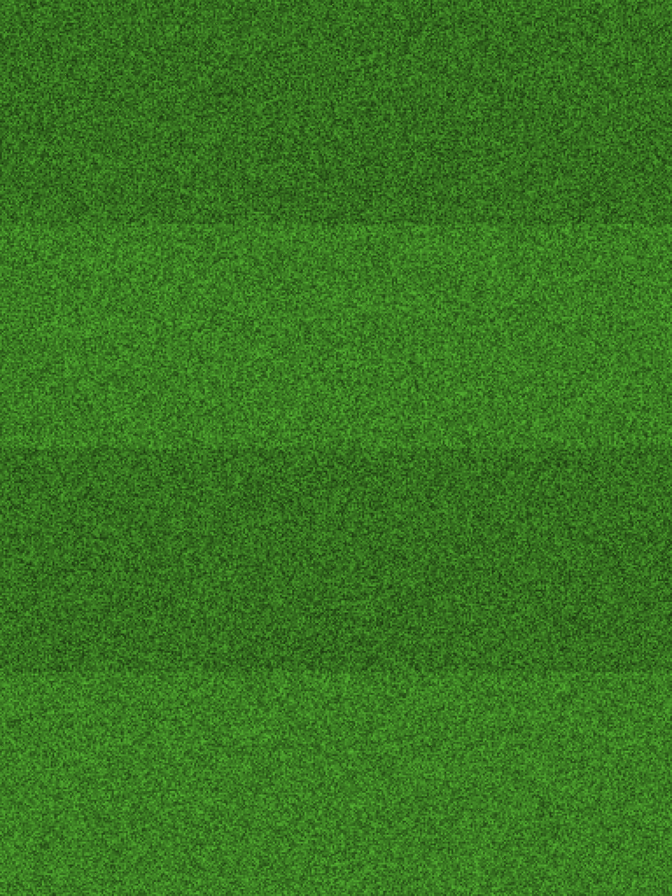
Reproduce this texture procedurally as a Shadertoy shader.

```glsl
#define STRIPE_PAIRS 2.0
#define STRIPE_CONTRAST 0.058
#define GRAIN_CELLS vec2(384.0, 512.0)
#define GRAIN_STRENGTH 0.54
#define MOTTLE_CELLS vec2(42.0, 56.0)
#define MOTTLE_STRENGTH 0.03
#define DRY_SHARE 0.012
#define GRASS_COLOR vec3(0.222, 0.462, 0.130)
#define DRY_COLOR vec3(0.35, 0.57, 0.18)

// Integer hash of a lattice point, 0 to 1
float hash(vec2 cell, uint seed) {
    uvec2 q = uvec2(ivec2(cell) + 4096);
    uint h = q.x * 1597334677u ^ q.y * 3812015801u ^ seed * 2654435769u;
    h = (h ^ (h >> 16)) * 2146121005u;
    h = (h ^ (h >> 15)) * 2221713035u;
    h ^= h >> 16;
    return float(h >> 8) / 16777216.0;
}

// Smoothly interpolated lattice noise
float valueNoise(vec2 p, uint seed) {
    vec2 cell = floor(p);
    vec2 f = fract(p);
    f = f * f * (3.0 - 2.0 * f);
    float low = mix(hash(cell, seed), hash(cell + vec2(1, 0), seed), f.x);
    float high = mix(hash(cell + vec2(0, 1), seed), hash(cell + vec2(1, 1), seed), f.x);
    return mix(low, high, f.y);
}

// Alternating mown bands: +1 light, -1 dark, light at the bottom
float mownStripe(float y) {
    float d = abs(fract(y * STRIPE_PAIRS + 0.25) - 0.5);
    float soft = STRIPE_PAIRS / iResolution.y;
    return 1.0 - 2.0 * smoothstep(0.25 - soft, 0.25 + soft, d);
}

void mainImage(out vec4 fragColor, in vec2 fragCoord) {
    vec2 uv = fragCoord / iResolution.xy;

    // Fine blades: two noises summed for a bell-shaped spread
    vec2 blade = uv * GRAIN_CELLS - 0.5;
    float grain = valueNoise(blade, 1u) + valueNoise(blade, 2u) - 1.0;

    // Faint broad unevenness of the turf
    float mottle = valueNoise(uv * MOTTLE_CELLS, 3u) - 0.5;

    float shade = 1.0 + STRIPE_CONTRAST * mownStripe(uv.y)
                + GRAIN_STRENGTH * grain + MOTTLE_STRENGTH * mottle;
    vec3 color = GRASS_COLOR * shade;

    // Sparse dry tips
    float dry = smoothstep(1.0 - 1.5 * DRY_SHARE, 1.0 - 0.5 * DRY_SHARE, valueNoise(blade, 4u));
    color = mix(color, DRY_COLOR, dry);

    fragColor = vec4(color, 1.0);
}
```
